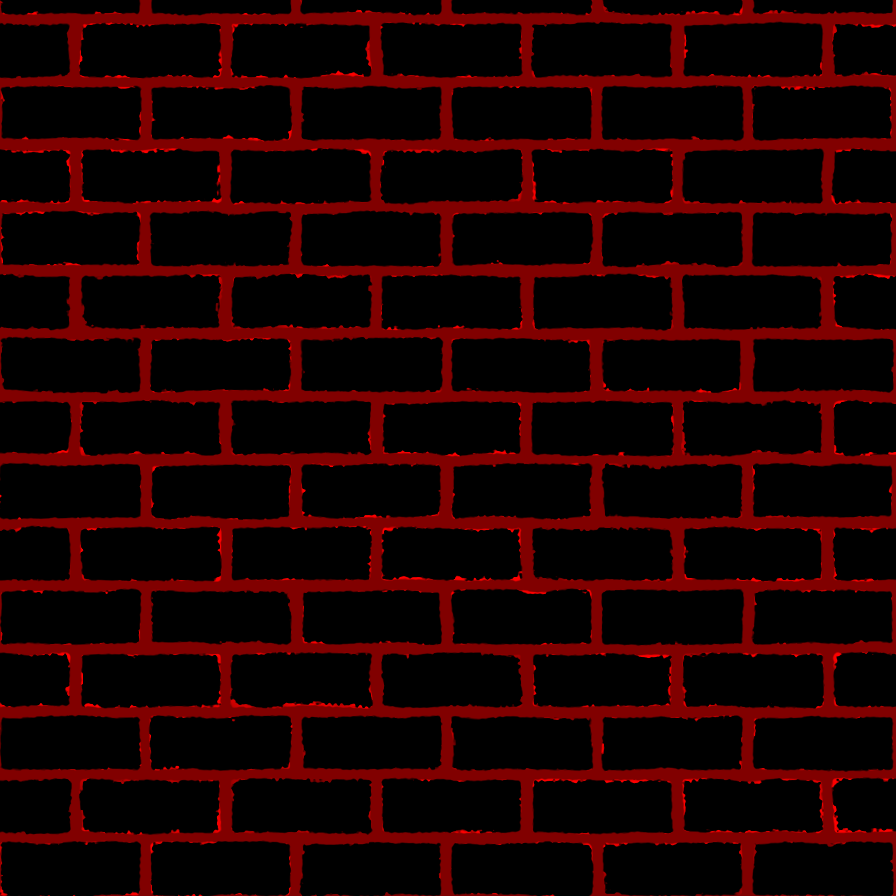
This pattern is drawn by a three.js fragment shader. Its source:

```glsl
varying vec2 vUv;

const vec2 PITCH = vec2(0.16797, 0.07031);
const vec2 BRICK_HALF = vec2(0.0777, 0.0294);
const vec3 BRICK = vec3(0.0);
const vec3 MORTAR = vec3(0.505, 0.0, 0.0);
const vec3 CHIP = vec3(1.0, 0.0, 0.0);
const float SOFTNESS = 0.0012;

float hash(vec2 p) {
  vec3 q = fract(p.xyx * vec3(0.1031, 0.1030, 0.0973));
  q += dot(q, q.yzx + 33.33);
  return fract((q.x + q.y) * q.z);
}

float noise(vec2 p) {
  vec2 i = floor(p);
  vec2 f = fract(p);
  vec2 u = f * f * (3.0 - 2.0 * f);
  float low = mix(hash(i), hash(i + vec2(1.0, 0.0)), u.x);
  float high = mix(hash(i + vec2(0.0, 1.0)), hash(i + vec2(1.0, 1.0)), u.x);
  return mix(low, high, u.y);
}

float roundedBox(vec2 p, vec2 halfSize, float radius) {
  vec2 q = abs(p) - halfSize + radius;
  return length(max(q, 0.0)) + min(max(q.x, q.y), 0.0) - radius;
}

float edgeMask(float d, float softness) {
  return smoothstep(-softness, softness, d);
}

// Uneven brick outline: slow bowing plus fine grit
float brickDistance(vec2 p, vec2 seed) {
  float bow = noise(p * 28.0 + seed) - 0.5;
  float grit = noise(p * 260.0 + seed) - 0.5;
  return roundedBox(p, BRICK_HALF, 0.004) + 0.0042 * bow + 0.0016 * grit;
}

// How far crumbling reaches inward; corners crumble most
float chipDepth(vec2 p, vec2 seed, float wear) {
  float patches = noise(p * 65.0 + seed + 17.0);
  float grain = noise(p * 290.0 + seed + 41.0);
  vec2 nearEdge = smoothstep(vec2(0.8, 0.55), vec2(1.0), abs(p) / BRICK_HALF);
  float corner = nearEdge.x * nearEdge.y;
  float threshold = mix(0.74, 0.5, wear);
  return 0.013 * (0.6 * patches + 0.4 * grain + 0.16 * corner * wear - threshold);
}

void main() {
  // Running bond: alternate courses shift by half a brick
  float course = floor((vUv.y + 0.0052) / PITCH.y);
  float odd = mod(course, 2.0);
  vec2 grid = vec2(vUv.x / PITCH.x + mix(0.033, -0.502, odd),
                   (vUv.y + 0.0052) / PITCH.y);
  vec2 id = floor(grid);
  vec2 p = (fract(grid) - 0.5) * PITCH;

  // Each brick has its own outline, wear and chip brightness
  vec2 seed = 100.0 + 90.0 * vec2(hash(id + 5.0), hash(id + 29.0));
  float wear = mix(0.45, 0.7, odd) * mix(0.55, 1.25, hash(id + 53.0));
  float glow = 0.6 * hash(id + 71.0) + 0.4 * noise(p * 45.0 + seed + 63.0);

  float d = brickDistance(p, seed);
  float depth = chipDepth(p, seed, wear);
  vec3 chipColor = mix(MORTAR, CHIP, smoothstep(0.25, 0.55, glow));

  vec3 color = mix(BRICK, chipColor, edgeMask(d + depth, SOFTNESS));
  color = mix(color, MORTAR, edgeMask(d, SOFTNESS));
  gl_FragColor = vec4(color, 1.0);
}
```
